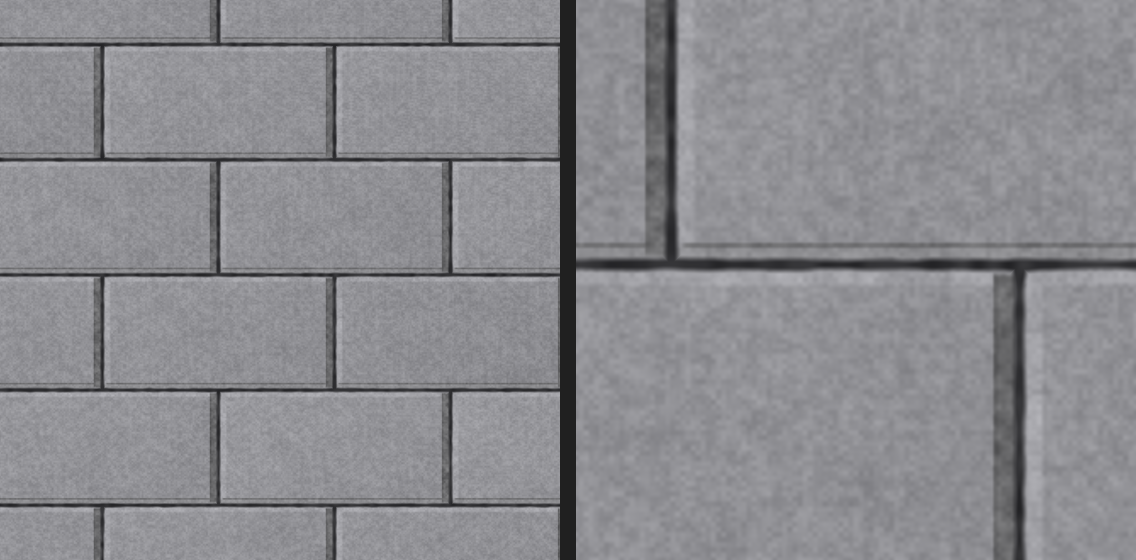
Left, the full canvas; right, a detail of the centre.
Write a Shadertoy shader that draws this texture.

```glsl
// Grey concrete pavers in running bond, with dark joints and chamfered edges.
// Each pixel finds its paver, then shades it by its distance to the four sides;
// layered value noise adds speckle, mottling and uneven joints.

const vec2 PAVER = vec2(0.4145, 0.2057);   // pitch between joint centres
const vec2 ORIGIN = vec2(0.3900, 0.0977);  // one joint crossing

const vec3 FACE = vec3(0.570, 0.570, 0.588);
const vec3 HIGHLIGHT = vec3(0.665, 0.665, 0.685);
const vec3 BEVEL = vec3(0.405, 0.405, 0.410);
const vec3 LIP = vec3(0.550, 0.550, 0.560);
const vec3 JOINT = vec3(0.130, 0.130, 0.140);

float hash(vec2 p) {
    return fract(sin(dot(p, vec2(127.1, 311.7))) * 43758.5453);
}

float noise(vec2 p) {
    vec2 i = floor(p), f = fract(p);
    f = f * f * (3.0 - 2.0 * f);
    return mix(mix(hash(i), hash(i + vec2(1, 0)), f.x),
               mix(hash(i + vec2(0, 1)), hash(i + vec2(1, 1)), f.x), f.y);
}

// Soft-edged strip covering distances from a to b
float band(float d, float a, float b, float soft) {
    return smoothstep(a - soft, a + soft, d) * (1.0 - smoothstep(b - soft, b + soft, d));
}

// Signed surface variation: fine grain, speckle and broad clouds
float grain(vec2 p) {
    float fine = noise(p * 330.0) - 0.5;
    float speckle = noise(p * 150.0 + 17.0) - 0.5;
    float cloud = noise(p * 24.0 + 41.0) - 0.5;
    return 0.065 * fine + 0.060 * speckle + 0.026 * cloud;
}

// Lit left and top rims, shaded right and bottom chamfers
vec3 shadePaver(vec3 face, vec2 lo, vec2 hi, vec2 p, float soft) {
    float wear = 0.45 + 0.55 * noise(p * 55.0);
    float rim = max(band(lo.x, 0.004, 0.014, soft + 0.001),
                    band(hi.y, 0.004, 0.012, soft + 0.001));
    vec3 col = mix(face, HIGHLIGHT, rim * wear);

    // Bottom chamfer: a thin crease above a paler lip
    float inside = smoothstep(0.004, 0.010, lo.x);
    col = mix(col, LIP, band(lo.y, 0.003, 0.010, soft) * 0.7);
    col = mix(col, BEVEL, band(lo.y, 0.0100, 0.0130, soft) * inside * 0.8);

    // Right chamfer: a wide grey strip with a darker crease
    float side = smoothstep(0.003, 0.008, lo.y) * smoothstep(0.003, 0.008, hi.y);
    float strip = band(hi.x, 0.002, 0.0155, soft);
    float crease = band(hi.x, 0.0125, 0.0155, soft);
    vec3 sideColor = BEVEL + 0.12 * (noise(p * 130.0) - 0.5) - 0.04 * crease;
    return mix(col, sideColor, strip * side * 0.9);
}

void mainImage(out vec4 fragColor, in vec2 fragCoord) {
    vec2 uv = fragCoord / iResolution.xy;
    float soft = max(0.0012, 0.75 / iResolution.y);

    // Running bond: odd rows shift by half a paver
    vec2 grid = (uv - ORIGIN) / PAVER;
    float row = floor(grid.y);
    grid.x += 0.5 * mod(row, 2.0);
    vec2 id = floor(grid);

    // Distances to the left/bottom and right/top joint centres
    vec2 lo = fract(grid) * PAVER;
    vec2 hi = PAVER - lo;

    // Tone of this paver, slightly paler toward its upper left
    float tone = 0.024 * (hash(id + 7.0) - 0.5);
    float slope = 0.022 * (hi.x / PAVER.x - 0.5) + 0.014 * (lo.y / PAVER.y - 0.5);
    vec3 face = FACE + tone + slope;
    vec3 col = shadePaver(face, lo, hi, uv, soft) + grain(uv);

    // Irregular dark joints, a little wider at the crossings
    vec2 edge = min(lo, hi);
    float corner = 0.0015 * exp(-length(edge) * 110.0);
    float wobble = 0.0014 * (noise(uv * 75.0 + 5.0) - 0.5);
    float gap = min(edge.x, edge.y) - wobble - corner;
    float joint = 1.0 - smoothstep(0.0006, 0.0042 + soft, gap);
    vec3 jointColor = JOINT + 0.10 * noise(uv * 110.0 + 9.0);
    col = mix(col, jointColor, joint);

    fragColor = vec4(clamp(col, 0.0, 1.0), 1.0);
}
```
